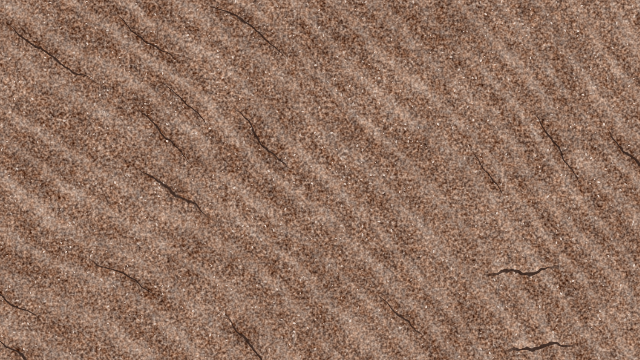
A Shadertoy shader for this texture:

```glsl
// Weathered brown sandstone with curved diagonal ridges running down to the right.
// A bent phase field gives ridges, striations and cracks their direction;
// gradient noise adds the grain, and scattered cells add pale mineral specks.

const float TAU = 6.2831853;
const vec3 STONE = vec3(0.580, 0.458, 0.386);      // mean colour
const vec3 TONE_TINT = vec3(1.0, 0.98, 0.93);      // colour change per unit of tone
const vec3 WARM_SHIFT = vec3(0.05, -0.005, -0.04); // rusty against grey grains
const vec3 SPECK_COLOR = vec3(0.92, 0.85, 0.80);
const vec3 CRACK_COLOR = vec3(0.20, 0.135, 0.11);
const float RIDGE_SPACING = 0.125;
const float RIDGE_TONE = 0.046;
const float GRAIN_TONE = 0.27;
const float CRACK_LENGTH = 0.42;
const float CRACK_CHANCE = 0.36;
const float CRACK_WIDTH = 0.0042;
const float SPECK_CHANCE = 0.085;

vec2 hash2(vec2 p) {
    vec3 q = fract(p.xyx * vec3(0.1031, 0.1030, 0.0973));
    q += dot(q, q.yzx + 33.33);
    return fract((q.xx + q.yz) * q.zy);
}

float gradDot(vec2 cell, vec2 offset) {
    float angle = TAU * hash2(cell + 200.0).x;
    return dot(vec2(cos(angle), sin(angle)), offset);
}

// Gradient noise, roughly -0.7 to 0.7
float noise(vec2 p) {
    vec2 i = floor(p), f = fract(p);
    vec2 w = f * f * f * (f * (f * 6.0 - 15.0) + 10.0);
    vec2 e = vec2(1.0, 0.0);
    return mix(mix(gradDot(i, f), gradDot(i + e.xy, f - e.xy), w.x),
               mix(gradDot(i + e.yx, f - e.yx), gradDot(i + e.xx, f - e.xx), w.x), w.y);
}

// Tapered dark lines lying in the ridge troughs: x = crack, y = soft shade
vec2 troughCracks(float lane, float along, float laneWidth, float wobble, float pixel) {
    float id = floor(lane);
    float seg = along / CRACK_LENGTH + 7.0 * hash2(vec2(id, 3.0)).x;
    vec2 rnd = hash2(vec2(id, floor(seg)) + 41.0);
    float s = fract(seg);
    float taper = smoothstep(0.0, 0.35, s) * smoothstep(0.5 + 0.5 * rnd.y, 0.3, s);
    taper *= step(rnd.x, CRACK_CHANCE);
    float d = (fract(lane) - 0.5) * laneWidth + wobble;
    float halfWidth = CRACK_WIDTH * taper * (0.35 + 0.4 * rnd.y);
    float line = 1.0 - smoothstep(halfWidth - 0.5 * pixel, halfWidth + 0.8 * pixel, abs(d));
    return vec2(line * smoothstep(0.0, 0.4, taper), taper * exp(-abs(d) / 0.009));
}

// Ragged chips across the ridges: x = dark break, y = pale lip above it
vec2 chips(vec2 p, float pixel) {
    vec2 sum = vec2(0.0);
    for (int i = 0; i < 2; i++) {
        float k = float(i);
        vec2 q = p - vec2(1.45 + 0.05 * k, 0.245 - 0.21 * k);
        q.y -= 0.08 * q.x + 0.018 * noise(vec2(p.x * 16.0, k)) + 0.008 * noise(p * 55.0);
        float span = smoothstep(0.13, 0.05, abs(q.x));
        float halfWidth = 0.0025 * span * (1.0 + 1.5 * noise(vec2(p.x * 30.0, 9.0 + k)));
        float line = 1.0 - smoothstep(halfWidth, halfWidth + 1.2 * pixel, abs(q.y));
        float lip = smoothstep(0.0, 0.006, q.y) * smoothstep(0.028, 0.008, q.y);
        sum += span * vec2(line, lip);
    }
    return sum;
}

// Small pale crystals, one chance per cell
float specks(vec2 p, float pixel) {
    float sum = 0.0;
    for (int i = 0; i < 2; i++) {
        float density = 52.0 + 33.0 * float(i);
        vec2 g = p * density + 17.0 * float(i);
        vec2 rnd = hash2(floor(g) + 71.0);
        vec2 shape = hash2(floor(g) + 313.0);
        vec2 d = (fract(g) - 0.3 - 0.4 * shape) / density;
        float turn = TAU * shape.x;
        d = mat2(cos(turn), -sin(turn), sin(turn), cos(turn)) * d * vec2(0.8, 1.3);
        float radius = 0.0012 + 0.0020 * rnd.y * rnd.y;
        float spot = 1.0 - smoothstep(radius - 0.5 * pixel, radius + 0.6 * pixel, length(d));
        sum += spot * step(rnd.x, SPECK_CHANCE) * (0.35 + 0.65 * shape.y);
    }
    return min(sum, 1.0);
}

void mainImage(out vec4 fragColor, in vec2 fragCoord) {
    float pixel = 1.0 / iResolution.y;
    vec2 p = fragCoord * pixel;

    // Flow field: phase runs across the ridges, along follows them
    float slope = 0.60 + 0.44 * p.x;
    float phase = p.y + 0.60 * p.x + 0.22 * p.x * p.x;
    float along = 0.75 * p.x - 0.65 * p.y;
    float lane = phase / RIDGE_SPACING + 0.55 * noise(p * 2.6) + 0.5 * noise(vec2(phase * 5.0, along * 1.5));
    lane += 0.14 * noise(p * 14.0);

    // Ridges, striations and broad patches
    float wave = cos(TAU * lane + 0.6 * sin(TAU * lane));
    float tone = RIDGE_TONE * wave * (1.0 + 1.1 * noise(p * 3.5 + 20.0));
    tone += 0.09 * noise(vec2(along * 5.0, phase * 28.0)) * smoothstep(-0.2, 0.9, p.y);
    tone += 0.07 * noise(p * 6.0 + 5.0) + 0.07 * noise(p * 19.0);

    // Grain, calmer on the dusty crests
    float grain = noise(p * 125.0) + 0.75 * noise(mat2(0.8, -0.6, 0.6, 0.8) * p * 205.0);
    grain += 0.45 * noise(p * 52.0 + 31.0);
    tone += GRAIN_TONE * grain * (1.0 - 0.14 * wave);
    float warmth = noise(p * 95.0 + 60.0) + 0.6 * noise(p * 30.0 + 90.0) - 0.12 * wave;

    // Breaks and crystals
    float wobble = 0.006 * noise(p * 28.0) + 0.003 * noise(p * 75.0);
    vec2 crack = troughCracks(lane, along, RIDGE_SPACING / sqrt(1.0 + slope * slope), wobble, pixel);
    vec2 chip = chips(p, pixel);
    tone += 0.08 * chip.y - 0.07 * crack.y;

    vec3 color = STONE + tone * TONE_TINT + warmth * WARM_SHIFT;
    color = mix(color, SPECK_COLOR, specks(p, pixel));
    color = mix(color, CRACK_COLOR, 0.85 * max(crack.x, min(chip.x, 1.0)));
    fragColor = vec4(clamp(color, 0.0, 1.0), 1.0);
}
```
